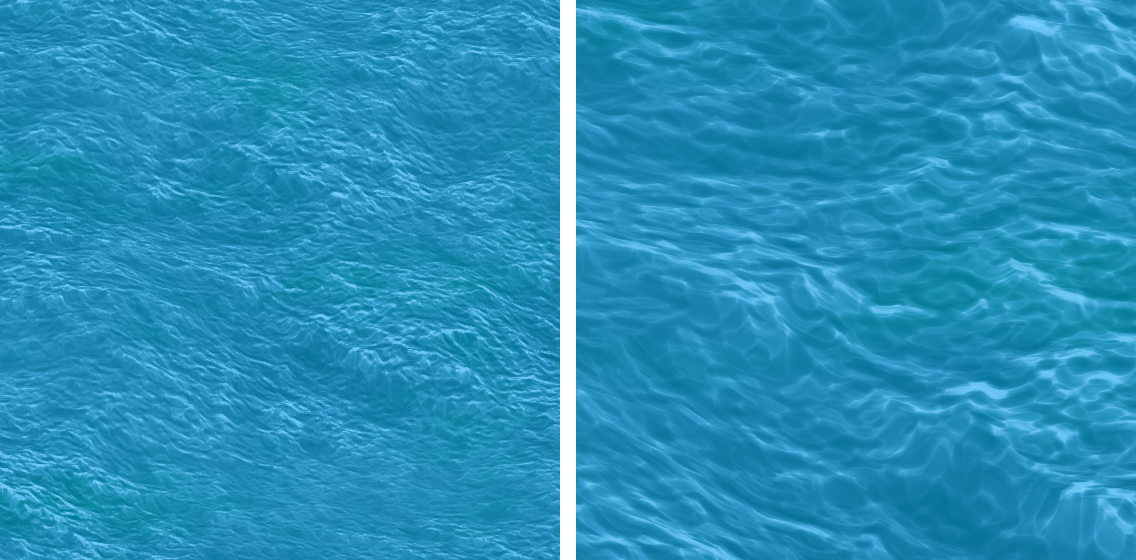
Left, the full canvas; right, a detail of the centre.
Reproduce this texture procedurally as a WebGL 2 fragment shader.

```glsl
#version 300 es
precision highp float;

uniform vec2 u_resolution;
out vec4 fragColor;

vec2 randomDirection(vec2 cell) {
    float angle = 6.2832 * fract(sin(dot(cell, vec2(127.1, 311.7))) * 43758.5453);
    return vec2(cos(angle), sin(angle));
}

// Gradient noise, centred on zero
float noise(vec2 p) {
    vec2 cell = floor(p);
    vec2 f = p - cell;
    vec2 s = f * f * f * (f * (f * 6.0 - 15.0) + 10.0);
    float a = dot(randomDirection(cell), f);
    float b = dot(randomDirection(cell + vec2(1, 0)), f - vec2(1, 0));
    float c = dot(randomDirection(cell + vec2(0, 1)), f - vec2(0, 1));
    float d = dot(randomDirection(cell + vec2(1, 1)), f - vec2(1, 1));
    return mix(mix(a, b, s.x), mix(c, d, s.x), s.y);
}

// Layers of long, tilted ripples with narrow crests; each bends the finer ones
float ripples(vec2 p) {
    float sum = 0.0;
    float frequency = 2.8;
    for (int i = 0; i < 6; i++) {
        float layer = float(i);
        float tilt = -0.22 + 0.2 * sin(layer * 2.3 + 4.0);
        vec2 along = vec2(cos(tilt), sin(tilt));
        vec2 q = vec2(dot(p, along), dot(p, vec2(-along.y, along.x)));
        float n = noise(q * frequency * vec2(1.0, 3.0) + layer * 17.3);
        float crest = exp(-7.0 * abs(n)) - 0.38;
        float wave = 2.2 * n + 1.5 * crest;
        // Fine ripples grow on top of the larger crests
        float strength = (0.52 + 0.06 * smoothstep(0.0, 3.0, layer)) * (1.0 + 0.2 * clamp(sum, -1.5, 2.0));
        sum += strength * wave;
        p.y -= 0.025 * wave / frequency;
        frequency *= 1.8;
    }
    return sum;
}

void main() {
    vec2 p = gl_FragCoord.xy / u_resolution.y;

    // Broad bends in the direction of the ripples
    vec2 bent = p + vec2(0.0, 0.08 * noise(p * 2.7 + 5.0));

    // Calm and choppy zones, lit from above
    float chop = 0.9 + 0.8 * noise(p * vec2(2.5, 4.0) + 31.0);
    float height = ripples(bent);
    float slope = height - ripples(bent + vec2(0.0015, 0.0045));
    float light = chop * (0.85 * height + 0.8 * slope);

    // Water body, compressed in the troughs
    float tone = light < 0.0 ? light / (1.0 - 0.25 * light) : light;
    vec3 color = vec3(0.138, 0.55, 0.726) + tone * vec3(0.056, 0.052, 0.064);

    // Green patches, strongest in the shade
    float green = smoothstep(-0.05, 0.7, noise(p * vec2(3.0, 5.0) + 73.0) + 0.4 * noise(bent * vec2(9.0, 25.0)));
    color += green * (1.0 - 0.5 * smoothstep(-0.5, 1.5, light)) * vec3(-0.045, 0.015, -0.045);

    // Pale sky reflections on the crests
    float glint = smoothstep(1.0, 3.2, light);
    color = mix(color, vec3(0.48, 0.8, 0.95), 0.55 * glint);

    fragColor = vec4(clamp(color, 0.0, 1.0), 1.0);
}
```
